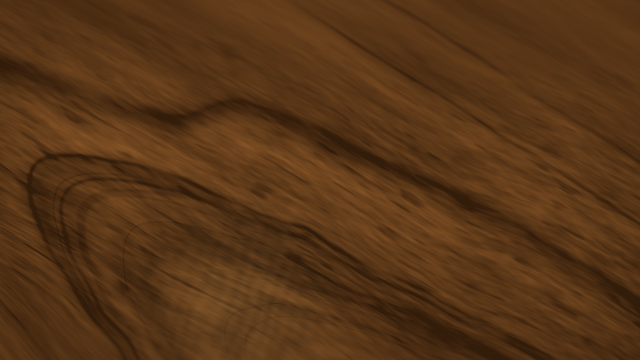
Write a WebGL 2 fragment shader that draws this texture.

```glsl
#version 300 es
precision highp float;
// Dark oiled wood seen at a slant: fibres fan out from the upper left,
// nested parabolic growth rings open toward the lower right, and a shallow
// depth of field softens the far and near parts of the board.

uniform vec2 u_resolution;
out vec4 fragColor;

float hash(vec2 cell) {
  vec3 h = fract(cell.xyx * vec3(0.1031, 0.1030, 0.0973));
  h += dot(h, h.yzx + 33.33);
  return fract((h.x + h.y) * h.z);
}

float noise(vec2 q) {
  vec2 i = floor(q), f = fract(q);
  f = f * f * (3.0 - 2.0 * f);
  return mix(mix(hash(i), hash(i + vec2(1, 0)), f.x),
             mix(hash(i + vec2(0, 1)), hash(i + vec2(1, 1)), f.x), f.y);
}

// Noise centred on zero, two octaves.
float grain(vec2 q) {
  return 0.65 * noise(q) + 0.35 * noise(q * 2.1 + 17.3) - 0.5;
}

float stroke(float d, float width) {
  return exp(-d * d / (width * width));
}

// Height of the long dark band, with its dip around a knot.
float bandHeight(float x) {
  float c = x - 0.787;
  return 0.664 - 0.40 * c - 0.115 * c * c
       - 0.12 * (1.0 - smoothstep(0.44, 0.69, x))
       + 0.04 * (1.0 - smoothstep(0.0, 0.2, x));
}

void main() {
  vec2 p = gl_FragCoord.xy / u_resolution.y;
  float focus = 1.0 - smoothstep(0.12, 0.62, abs(p.y + 0.12 * p.x - 0.50));

  // Fibre coordinates: steeper toward the lower left.
  float bend = max(0.0, 0.45 - p.x) * (1.0 - smoothstep(0.15, 0.65, p.y));
  float across = p.y + 0.58 * p.x - 0.9 * bend * bend + 0.05 * grain(p * 2.5);
  float along = 0.85 * p.x - 0.53 * p.y;

  // Broad, medium and fine streaks.
  float tone = 0.59;
  tone += 0.42 * grain(vec2(along * 1.6, across * 8.0) + 3.0);
  tone += 0.40 * grain(vec2(along * 4.0, across * 30.0) + 41.0) * mix(0.45, 1.0, focus);
  tone += 0.50 * grain(vec2(along * 15.0, across * 95.0) + 7.0) * mix(0.22, 1.0, focus);
  tone += 0.16 * (noise(vec2(along * 45.0, across * 190.0)) - 0.5) * focus;

  // Short dark pores.
  float pore = noise(vec2(along * 11.0, across * 62.0) + 90.0);
  tone -= 0.30 * smoothstep(0.78, 0.95, pore) * focus;

  // Growth rings: level sets of a parabola with its tip at the left.
  vec2 r = p - vec2(0.10, 0.54);
  r += 0.035 * vec2(grain(p * 6.0), grain(p * 6.0 + 9.0));
  float u = dot(r, vec2(0.788, -0.616));
  float v = dot(r, vec2(0.616, 0.788));
  float ring = u - v * v / 0.14;
  float slope = sqrt(1.0 + 204.0 * v * v);
  float inside = smoothstep(-0.04, 0.08, ring);
  float rough = 0.35 + 0.9 * noise(vec2(along * 9.0, across * 14.0) + 60.0);

  tone -= 0.50 * rough * stroke(ring / slope, 0.0065);
  tone -= 0.20 * stroke((ring - 0.03) / slope, 0.025);
  tone -= 0.42 * rough * stroke((ring - 0.11) / slope, 0.006);
  tone -= 0.24 * stroke((ring - 0.42) / slope, 0.035);
  tone += 0.14 * stroke((ring + 0.07) / slope, 0.035);
  tone += inside * 0.28 * grain(vec2(ring * 13.0, v * 1.5) + 23.0);
  float hairline = abs(noise(vec2(ring * 17.0, v * 2.5) + 71.0) - 0.5);
  tone -= 0.16 * inside * focus * (1.0 - smoothstep(0.0, 0.07, hairline));

  // Pale heart of the arches, with faint cross ripples.
  float heart = exp(-dot(p - vec2(0.66, 0.15), p - vec2(0.66, 0.15)) * 22.0);
  tone += heart * (0.13 + 0.05 * sin(150.0 * (u + 0.35 * v) + 5.0 * grain(p * 9.0)));

  // Long dark band: soft shadow below a ragged core.
  float band = p.y - bandHeight(p.x) + 0.03 * grain(p * vec2(7.0, 9.0) + 5.0);
  tone -= 0.34 * stroke(band, 0.028) * (0.6 + 0.7 * rough);
  tone -= 0.20 * rough * stroke(band - 0.012, 0.008) * smoothstep(0.3, 0.6, p.x);
  tone -= 0.22 * exp(-dot(p - vec2(0.48, 0.66), p - vec2(0.48, 0.66)) * 300.0);
  tone += 0.12 * stroke(band + 0.10, 0.05);

  // Two thin seams across the far side.
  for (int i = 0; i < 2; i++) {
    float k = float(i);
    float seam = p.y + 0.63 * p.x - 1.50 - 0.174 * k + 0.022 * grain(p * 4.0 + k);
    float fade = smoothstep(0.78, 1.0, p.x) * (0.45 + 0.5 * rough);
    tone -= (0.34 - 0.10 * k) * fade * stroke(seam, 0.006 + 0.002 * k);
    tone += 0.06 * stroke(seam + 0.03, 0.02);
  }

  // Light falls off toward the corners.
  tone -= 0.20 * smoothstep(0.45, 1.1, length((p - vec2(0.85, 0.52)) * vec2(0.85, 1.1)));
  tone -= 0.12 * smoothstep(0.7, 1.7, p.x) * (1.0 - smoothstep(0.0, 0.35, p.y));

  tone = clamp(tone, 0.0, 1.15);
  vec3 color = mix(vec3(0.195, 0.108, 0.038), vec3(0.475, 0.295, 0.132), tone);
  color += vec3(-0.012, 0.008, 0.012) * heart;
  fragColor = vec4(color, 1.0);
}
```
